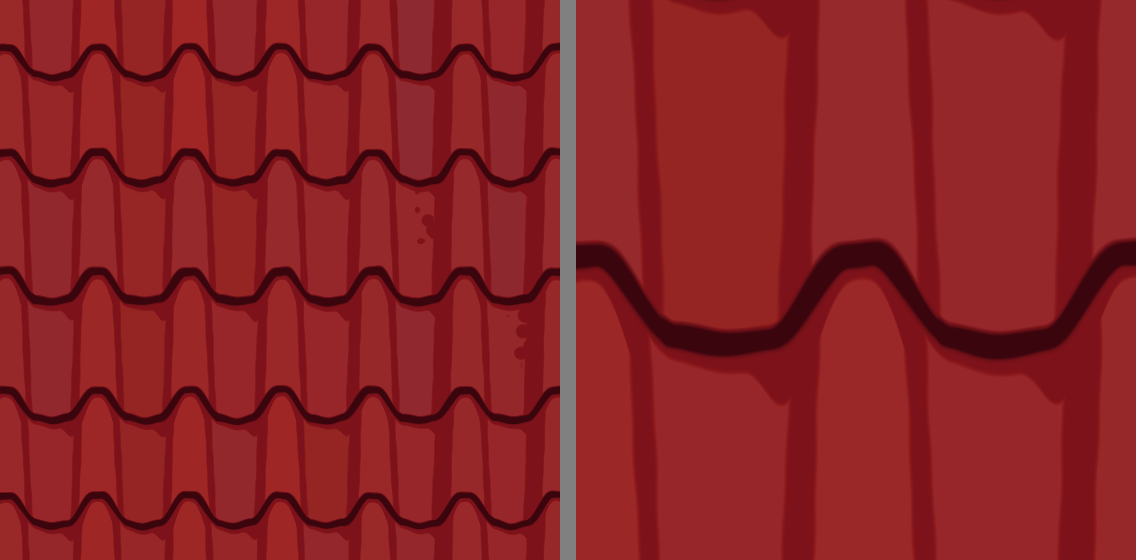
Left, the full canvas; right, a detail of the centre.
Reproduce this texture procedurally as a three.js fragment shader.

```glsl
// Clay roof tiles: five courses of scalloped rows, six rolls across.
// A wavy course line bends the row coordinate; each cell holds a narrow
// ridge panel and a wide pan panel, cut out by edge distances.
varying vec2 vUv;

float hash(vec2 p) {
  return fract(sin(dot(p, vec2(41.3, 289.1))) * 4375.85);
}

// Distance to the nearest scattered point
float cellular(vec2 p) {
  vec2 cell = floor(p);
  float nearest = 2.0;
  for (int j = -1; j <= 1; j++) {
    for (int i = -1; i <= 1; i++) {
      vec2 c = cell + vec2(float(i), float(j));
      vec2 point = c + vec2(hash(c), hash(c + 17.0));
      nearest = min(nearest, length(p - point));
    }
  }
  return nearest;
}

float acrossTiles(float x) {
  return (x - 0.0104) / 0.164;
}

// Drop of the course line below its crest
float scallop(float x) {
  float a = abs(fract(acrossTiles(x) + 0.5) - 0.5);
  return 0.049 * smoothstep(0.04, 0.33, a) + 0.006 * smoothstep(0.3, 0.5, a);
}

float cover(float d) {
  return smoothstep(-0.0011, 0.0011, d);
}

void main() {
  float x = vUv.x;
  float down = 1.0 - vUv.y;

  // Uneven courses, with a slight hand-drawn wobble
  float wobble = 0.0012 * sin(x * 47.0 + down * 9.0) + 0.0007 * sin(x * 113.0 - down * 21.0);
  float t = (down - scallop(x) - wobble - 0.0846) / 0.2;
  float course = t + 0.062 * sin(1.5708 * t);
  float row = floor(course);
  float along = fract(course);
  float below = along * 0.2;
  float above = (1.0 - along) * 0.2;

  // Columns: s runs from ridge to ridge, u is centred on a ridge
  float tile = acrossTiles(x);
  float pan = floor(tile);
  float ridge = floor(tile + 0.5);
  float s = tile - pan;
  float u = tile - ridge;
  float ragged = 0.003 * sin(down * 47.0 + ridge * 4.0) + 0.002 * sin(down * 119.0 + ridge * 7.0);

  // Ridge panel: rounded top, flaring downward, narrower at the right
  float ridgeLeft = mix(0.16, 0.2, along) - 0.045 * smoothstep(2.0, 4.0, ridge);
  float ridgeSide = min(u + ridgeLeft, mix(0.15, 0.215, along) - u) + ragged;
  float ridgeEdge = min(ridgeSide * 0.164, below - 0.013 - 0.9 * u * u);

  // Pan panel: tapering downward, clipped upper right corner, wider gap at right
  float panLeft = mix(0.24, 0.295, along);
  float panRight = mix(0.745, 0.70, along) - 0.07 * smoothstep(3.0, 4.0, pan);
  float panSide = min(s - panLeft, panRight - s) + ragged;
  float panTop = below - 0.0125 - 0.012 * (s - 0.25) - 0.022 * smoothstep(0.58, 0.74, s);
  float panEdge = min(panSide * 0.164, panTop);

  // Broken bites on a diagonal of pans at the right, deeper toward the gap
  if (pan > 3.5 && abs(pan - row - 3.0) < 0.5) {
    float outside = max(0.0, 0.47 - s) + max(0.0, along - 0.5);
    float bite = (cellular(vec2(x, down) * 34.0) - 0.2 - 1.6 * max(0.0, s - 0.47)) / 34.0;
    panEdge = min(panEdge, bite + 0.2 * outside);
  }
  float lip = above - 0.008;
  ridgeEdge = min(ridgeEdge, lip);
  panEdge = min(panEdge, lip);

  // Panel tints: warm middle ridges, cool second course, dull right side
  vec3 clay = vec3(0.59, 0.15, 0.16);
  vec3 warm = vec3(0.625, 0.15, 0.14);
  vec3 brown = vec3(0.58, 0.145, 0.135);
  vec3 dull = vec3(0.55, 0.16, 0.19);
  float middle = 1.0 - smoothstep(1.0, 2.6, abs(ridge - 2.0));
  float courseHeat = smoothstep(0.0, 1.4, abs(row - 1.2));
  float ridgeHeat = courseHeat * mix(0.25, 1.0, middle) * mix(0.6, 1.0, hash(vec2(ridge, row + 3.0)));
  float panTone = hash(vec2(pan + 9.0, row)) + 0.45 * smoothstep(2.5, 5.0, pan);
  vec3 ridgeColor = mix(vec3(0.585, 0.16, 0.17), warm, ridgeHeat);
  vec3 panColor = mix(brown, clay, smoothstep(0.0, 0.45, panTone));
  panColor = mix(panColor, dull, smoothstep(0.6, 1.2, panTone));

  // Shadowed gaps, thin rims, then panels
  float panel = max(ridgeEdge, panEdge);
  vec3 color = mix(vec3(0.49, 0.07, 0.10), vec3(0.54, 0.09, 0.10), cover(panel + 0.0014));
  color = mix(color, ridgeEdge > panEdge ? ridgeColor : panColor, cover(panel));

  // Dark course line, slope corrected, thinning before each pan begins
  float slope = (scallop(x + 0.001) - scallop(x - 0.001)) / 0.002;
  float toLine = min(below, above) / sqrt(1.0 + slope * slope);
  float thinning = smoothstep(0.1, 0.24, u) * (1.0 - smoothstep(0.27, 0.3, u));
  float lineHalf = 0.006 + 0.0006 * sin(x * 71.0 + floor(course + 0.5) * 2.0) - 0.0013 * thinning;
  color = mix(color, vec3(0.43, 0.06, 0.09), cover(lineHalf + 0.0016 - toLine));
  color = mix(color, vec3(0.23, 0.02, 0.05), cover(lineHalf - toLine));

  gl_FragColor = vec4(color, 1.0);
}
```
